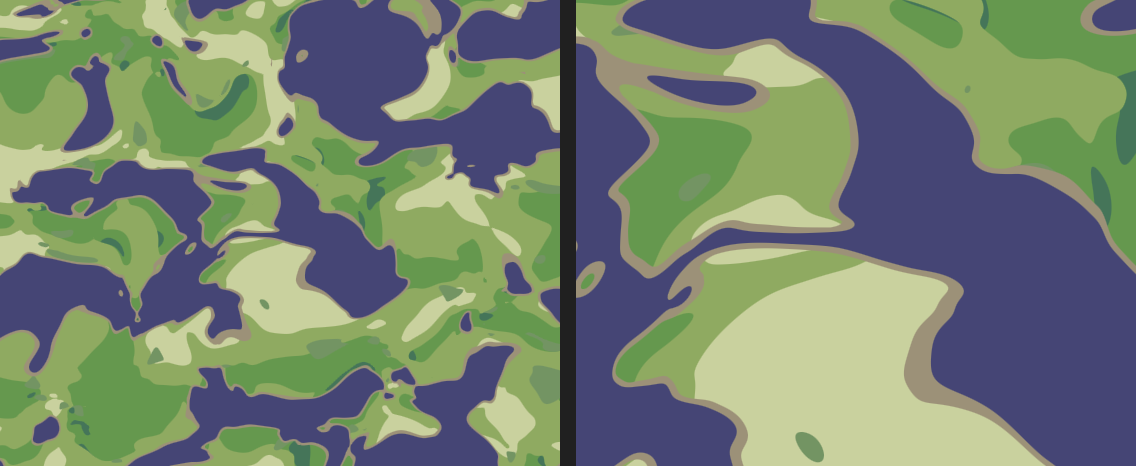
Left, the full canvas; right, a detail of the centre.
A WebGL 2 fragment shader for this texture:

```glsl
#version 300 es
precision highp float;
// Woodland camouflage: rimmed navy blotches over nested patches of green, olive and cream.

uniform vec2 u_resolution;
out vec4 fragColor;

const vec3 NAVY  = vec3(0.27, 0.27, 0.46);
const vec3 TAN   = vec3(0.61, 0.57, 0.47);
const vec3 OLIVE = vec3(0.56, 0.665, 0.38);
const vec3 GREEN = vec3(0.395, 0.597, 0.305);
const vec3 CREAM = vec3(0.79, 0.82, 0.62);
const vec3 TEAL  = vec3(0.27, 0.46, 0.35);
const vec3 SAGE  = vec3(0.45, 0.58, 0.39);

// Patch scales, in noise cells per canvas height
const float BLOTCH_SCALE = 5.6;
const float PATCH_SCALE  = 6.6;
const float FLECK_SCALE  = 13.0;

// Thresholds, in standard deviations of the noise
const float NAVY_LEVEL  = 0.38;
const float CREAM_LEVEL = 0.93;
const float GREEN_LEVEL = -0.38;
const float TEAL_LEVEL  = 1.6;
const float SAGE_LEVEL  = 1.8;

const float RIM_WIDTH   = 0.0056; // fraction of canvas height
const float RIM_SLOPE   = 20.0;   // rims widen where the field is flatter than this
const float GRAIN_ANGLE = 0.2;    // radians
const float STRETCH     = 1.3;    // elongation along the grain
const float WARP        = 0.028;
const float NOISE_SIGMA = 0.2157; // standard deviation of one noise octave
const float TAU         = 6.28319;

vec2 cellGradient(vec2 cell) {
    float angle = TAU * fract(sin(dot(cell, vec2(127.1, 311.7))) * 43758.55);
    return vec2(cos(angle), sin(angle));
}

float gradientNoise(vec2 p) {
    vec2 cell = floor(p), f = p - cell;
    vec2 w = f * f * f * (f * (f * 6.0 - 15.0) + 10.0);
    vec2 e = vec2(1.0, 0.0);
    float a = dot(cellGradient(cell), f);
    float b = dot(cellGradient(cell + e.xy), f - e.xy);
    float c = dot(cellGradient(cell + e.yx), f - e.yx);
    float d = dot(cellGradient(cell + e.xx), f - e.xx);
    return mix(mix(a, b, w.x), mix(c, d, w.x), w.y);
}

// Layered noise, scaled to unit variance
float layeredNoise(vec2 p, float seed, int octaves, float gain) {
    const mat2 turn = mat2(1.68, 1.26, -1.26, 1.68);
    float sum = 0.0, power = 0.0, amplitude = 1.0;
    p += seed * vec2(17.31, 9.73);
    for (int i = 0; i < octaves; i++) {
        sum += amplitude * gradientNoise(p);
        power += amplitude * amplitude;
        amplitude *= gain;
        p = turn * p + vec2(5.37, 2.91);
    }
    return sum / (NOISE_SIGMA * sqrt(power));
}

float blotchField(vec2 p) {
    return layeredNoise(p * BLOTCH_SCALE, 1.0, 3, 0.48);
}

// One-pixel smooth step at the zero crossing of v
float cover(float v) {
    return clamp(v / max(fwidth(v), 1e-5) + 0.5, 0.0, 1.0);
}

void main() {
    vec2 uv = gl_FragCoord.xy / u_resolution.y;

    // Align with the grain, stretch along it, then bend
    vec2 grain = vec2(cos(GRAIN_ANGLE), sin(GRAIN_ANGLE));
    vec2 p = vec2(dot(uv, grain) / STRETCH, dot(uv, vec2(-grain.y, grain.x)));
    p += WARP * vec2(layeredNoise(p * 4.5, 5.0, 2, 0.4),
                     layeredNoise(p * 4.5, 8.0, 2, 0.4));

    // Nested ground patches: green, olive, cream
    float ground = layeredNoise(p * PATCH_SCALE, 3.0, 3, 0.4);
    float greenMask = cover(GREEN_LEVEL - ground);
    vec3 color = mix(OLIVE, GREEN, greenMask);
    color = mix(color, CREAM, cover(ground - CREAM_LEVEL));

    // Small flecks: sage anywhere, teal only inside green
    float sage = layeredNoise(p * FLECK_SCALE, 11.0, 2, 0.45);
    float teal = layeredNoise(p * FLECK_SCALE, 14.0, 2, 0.45);
    color = mix(color, SAGE, cover(sage - SAGE_LEVEL));
    color = mix(color, TEAL, cover(teal - TEAL_LEVEL) * greenMask);

    // Navy blotches, with a rim from the approximate distance to their edge
    const float h = 0.003;
    float blotch = blotchField(p);
    vec2 slope = vec2(blotchField(p + vec2(h, 0.0)) - blotch,
                      blotchField(p + vec2(0.0, h)) - blotch) / h;
    slope.x /= STRETCH;
    float inside = (blotch - NAVY_LEVEL) / max(length(slope), RIM_SLOPE);
    color = mix(color, TAN, cover(inside + RIM_WIDTH));
    color = mix(color, NAVY, cover(inside));

    fragColor = vec4(color, 1.0);
}
```
